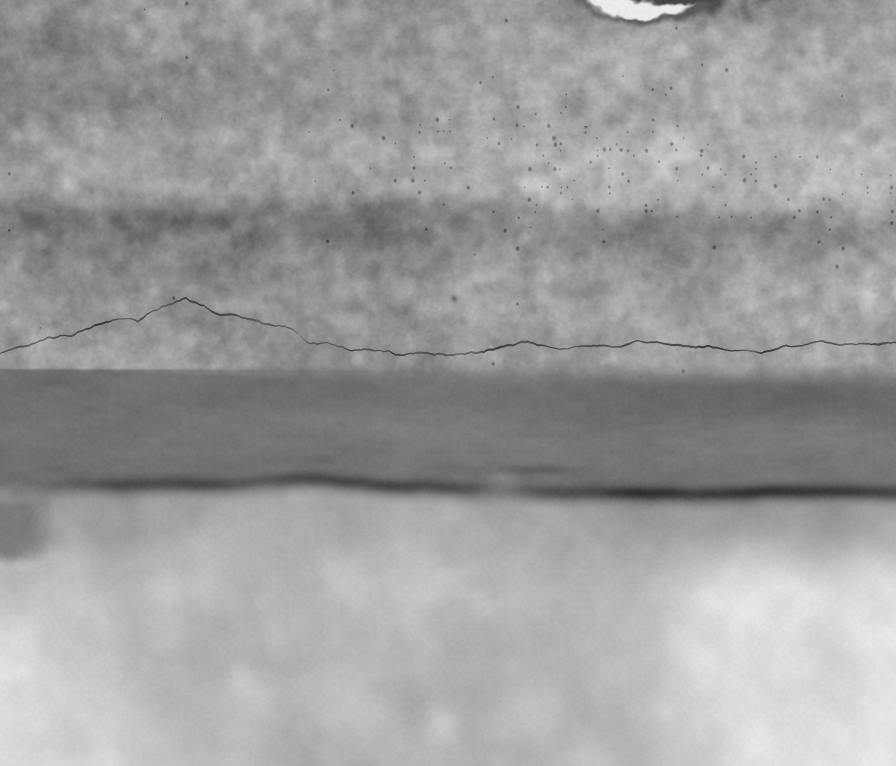
Write a Shadertoy shader that draws this texture.

```glsl
// Cracked grey concrete wall above a shaded ledge and a pale, out-of-focus floor.
const float WALL_TONE = 0.592;
const float LEDGE_TONE = 0.445;
const float FLOOR_TONE = 0.715;
const float LEDGE_Y = 0.517;      // lower edge of the wall
const float BAND_Y = 0.752;       // top of the shaded groove
const float BAND_DEPTH = 0.15;
const float SEAM_WIDTH = 0.0095;
const float CRACK_WIDTH = 0.0009;
const vec2 HOLE_CENTER = vec2(0.850, 1.012);
const vec2 HOLE_RADIUS = vec2(0.092, 0.040);
const int CRACK_COUNT = 20;
const vec2 CRACK[CRACK_COUNT] = vec2[](
    vec2(0.0, 0.538), vec2(0.061, 0.559), vec2(0.106, 0.568), vec2(0.147, 0.584),
    vec2(0.179, 0.579), vec2(0.213, 0.600), vec2(0.243, 0.609), vec2(0.281, 0.593),
    vec2(0.327, 0.581), vec2(0.380, 0.573), vec2(0.403, 0.555), vec2(0.456, 0.544),
    vec2(0.524, 0.538), vec2(0.608, 0.540), vec2(0.681, 0.553), vec2(0.729, 0.546),
    vec2(0.854, 0.553), vec2(0.995, 0.540), vec2(1.056, 0.552), vec2(1.180, 0.551));

float hash(vec2 p) { return fract(sin(dot(p, vec2(127.1, 311.7))) * 43758.5453); }

float noise(vec2 p) {
    vec2 i = floor(p), f = fract(p);
    f = f * f * (3.0 - 2.0 * f);
    return mix(mix(hash(i), hash(i + vec2(1, 0)), f.x),
               mix(hash(i + vec2(0, 1)), hash(i + vec2(1, 1)), f.x), f.y);
}

// Signed fractal noise, roughly -0.5 to 0.5
float fbm(vec2 p, int octaves) {
    float sum = 0.0, amp = 0.5;
    for (int i = 0; i < octaves; i++) {
        sum += amp * (noise(p) - 0.5);
        p = mat2(1.6, 1.2, -1.2, 1.6) * p + 7.3;
        amp *= 0.58;
    }
    return sum;
}

vec2 warp(vec2 p) { return vec2(fbm(p, 3), fbm(p + 9.0, 3)); }

float falling(float a, float b, float x) { return 1.0 - smoothstep(a, b, x); }

float blob(vec2 p, vec2 center, vec2 radius) {
    vec2 d = (p - center) / radius;
    return exp(-dot(d, d));
}

float segmentDistance(vec2 p, vec2 a, vec2 b) {
    vec2 d = b - a;
    return length(p - a - d * clamp(dot(p - a, d) / dot(d, d), 0.0, 1.0));
}

float crackDistance(vec2 p) {
    p.y += 0.011 * fbm(vec2(p.x * 42.0, 2.0), 4);
    float d = 1.0;
    for (int i = 0; i < CRACK_COUNT - 1; i++)
        d = min(d, segmentDistance(p, CRACK[i], CRACK[i + 1]));
    return d;
}

// Small dark pits, one candidate per grid cell
float pits(vec2 p, float cells, float density) {
    vec2 id = floor(p * cells);
    vec2 offset = 0.35 + 0.3 * vec2(hash(id + 3.1), hash(id + 8.7));
    float radius = 0.06 + 0.26 * pow(hash(id + 5.5), 2.0);
    float d = length((fract(p * cells) - offset) * vec2(1.0, 0.8));
    return step(1.0 - density, hash(id)) * falling(radius * 0.3, radius + 0.15, d);
}

float wallTone(vec2 p) {
    float tone = WALL_TONE + 0.17 * fbm(p * 8.0, 4) + 0.24 * fbm(p * 45.0 + 4.0, 4);
    tone += 0.04 * smoothstep(0.2, 0.9, p.x) - 0.05 * blob(p, vec2(0.0, 1.0), vec2(0.3, 0.25));
    tone += 0.06 * blob(p, vec2(0.6, 0.78), vec2(0.7, 0.05));
    tone += 0.06 * blob(p, vec2(0.19, 0.95), vec2(0.05, 0.04));
    tone -= 0.09 * blob(p + 0.03 * warp(p * 30.0), vec2(0.75, 0.86), vec2(0.022, 0.025));
    // Shaded horizontal groove
    float top = BAND_Y - 0.022 * p.x + 0.018 * fbm(vec2(p.x * 9.0, 1.0), 3);
    tone -= BAND_DEPTH * falling(top - 0.035, top + 0.012, p.y) * smoothstep(0.61, 0.73, p.y);
    // Pits cluster in the middle and towards the right
    float cluster = blob(p, vec2(0.72, 0.79), vec2(0.22, 0.08)) + 0.6 * blob(p, vec2(1.03, 0.75), vec2(0.2, 0.05));
    tone -= 0.22 * pits(p, 125.0, 0.004 + 0.13 * cluster);
    tone -= 0.22 * blob(p, vec2(0.593, 0.610), vec2(0.004));
    // Stained rim, bright broken edge and dark inside of the hole
    float stain = blob(p, vec2(0.85, 1.005), vec2(0.18, 0.036));
    tone -= stain * (0.10 + 0.75 * max(fbm(p * 35.0, 4), 0.0));
    vec2 h = p - HOLE_CENTER + 0.016 * warp(p * 45.0);
    tone = mix(tone, 0.25, 0.65 * falling(0.93, 1.22, length(h / HOLE_RADIUS)));
    tone = mix(tone, 0.92, falling(0.86, 1.0, length((h + vec2(0.012, 0)) / (HOLE_RADIUS * vec2(0.9, 0.97)))));
    return mix(tone, 0.27, falling(0.85, 1.08, length((h - vec2(0.025, 0.008)) / vec2(0.075, 0.027))));
}

float ledgeTone(vec2 p) {
    float tone = LEDGE_TONE + 0.10 * fbm(p * vec2(5.0, 18.0), 4) + 0.05 * fbm(p * vec2(40.0, 90.0), 2);
    tone += 0.03 * blob(p, vec2(0.75, 0.42), vec2(0.4, 0.04));
    return tone - 0.05 * blob(p, vec2(1.05, 0.475), vec2(0.3, 0.03));
}

float floorTone(vec2 p, float seam) {
    float right = smoothstep(0.72, 1.02, p.x) * falling(0.2, 0.34, p.y);
    float left = falling(0.02, 0.32, p.x) * falling(0.12, 0.33, p.y);
    float tone = FLOOR_TONE + 0.145 * right + 0.12 * left + 0.17 * fbm(p * 13.0 + 2.0, 3);
    tone -= 0.10 * smoothstep(seam - 0.14, seam, p.y);
    tone += 0.10 * blob(p, vec2(0.582, 0.050), vec2(0.022, 0.026));
    tone += 0.05 * blob(p, vec2(0.322, 0.115), vec2(0.022));
    vec2 q = p + 0.045 * warp(p * 25.0);
    return mix(tone, 0.46, 0.9 * falling(0.4, 1.4, length((q - vec2(0.01, 0.312)) / vec2(0.058, 0.042))));
}

void mainImage(out vec4 fragColor, in vec2 fragCoord) {
    vec2 p = fragCoord / iResolution.y;
    float px = 1.0 / iResolution.y;
    // Wall and its crack, faint where it steps down
    float tone = wallTone(p);
    float width = CRACK_WIDTH * (0.5 + noise(vec2(p.x * 60.0, 3.0)));
    float crack = falling(width - 0.5 * px, width + 0.8 * px, crackDistance(p));
    crack *= 1.0 - 0.75 * exp(-pow((p.x - 0.392) / 0.012, 2.0));
    tone = mix(tone, 0.20, crack * (0.5 + 0.5 * noise(p * 50.0)));
    // Ledge, softer towards the right
    float edge = LEDGE_Y - 0.005 * p.x;
    float soft = 0.004 + 0.016 * smoothstep(0.1, 0.6, p.x);
    tone = mix(tone, ledgeTone(p), falling(edge - soft, edge + soft, p.y));
    tone -= 0.07 * blob(p, vec2(0.1, edge), vec2(0.3, 0.002));
    // Blurred floor and the dark seam above it
    float seam = mix(0.368, 0.356, smoothstep(0.42, 0.72, p.x));
    seam += 0.006 * exp(-pow((p.x - 0.41) / 0.06, 2.0)) + 0.008 * fbm(vec2(p.x * 14.0, 5.0), 3);
    tone = mix(tone, floorTone(p, seam), falling(seam - 0.026, seam + 0.006, p.y));
    float strength = mix(0.15, 0.21, smoothstep(0.6, 0.9, p.x)) * smoothstep(-0.02, 0.2, p.x);
    strength *= (1.0 - 0.8 * exp(-pow((p.x - 0.655) / 0.03, 2.0))) * (0.75 + 0.5 * noise(vec2(p.x * 12.0, 8.0)));
    tone -= strength * exp(-pow((p.y - seam) / SEAM_WIDTH, 2.0));
    tone -= 0.07 * blob(p, vec2(0.70, 0.386), vec2(0.06, 0.006));
    tone += 0.07 * blob(p, vec2(0.655, 0.374), vec2(0.018, 0.012));
    // Film grain
    tone += 0.025 * (noise(p * 330.0) - 0.5);
    fragColor = vec4(vec3(clamp(tone, 0.0, 1.0)), 1.0);
}
```
